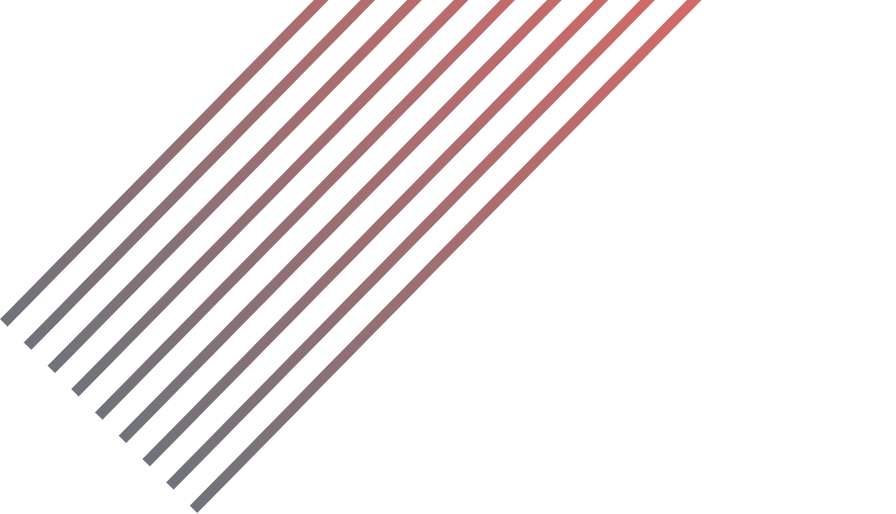
Reproduce this background procedurally as a WebGL 1 fragment shader.

```glsl
precision highp float;
// Nine parallel diagonal bars on white, rising from a slanted row of square
// ends and running off the top. The plane is rotated into bar space, where
// one bar is repeated and tinted from slate to coral along its length.

#define BAR_COUNT 9.0
#define BAR_SPACING 0.0647
#define BAR_WIDTH 0.0204
#define BAR_ANGLE 0.794
#define FIRST_END vec2(0.0075, 0.3719)
#define FADE_LENGTH 1.39
#define SLATE vec3(0.435, 0.452, 0.480)
#define CORAL vec3(0.830, 0.415, 0.405)
#define PAPER vec3(1.0)

uniform vec2 u_resolution;

// Bar space: x runs along the bars, y steps across them to the lower right.
vec2 toBarSpace(vec2 point) {
  vec2 along = vec2(cos(BAR_ANGLE), sin(BAR_ANGLE));
  vec2 across = vec2(along.y, -along.x);
  vec2 offset = point - FIRST_END;
  return vec2(dot(offset, along), dot(offset, across));
}

// Signed distance to the nearest bar, open-ended upwards.
float barDistance(vec2 bar) {
  float index = clamp(floor(bar.y / BAR_SPACING + 0.5), 0.0, BAR_COUNT - 1.0);
  float side = abs(bar.y - index * BAR_SPACING) - 0.5 * BAR_WIDTH;
  return max(side, -bar.x);
}

void main() {
  // One unit is the canvas height.
  float pixel = 1.0 / u_resolution.y;
  vec2 bar = toBarSpace(gl_FragCoord.xy * pixel);

  // Tint along the length, then blend over the paper with a smooth edge.
  vec3 tint = mix(SLATE, CORAL, clamp(bar.x / FADE_LENGTH, 0.0, 1.0));
  float coverage = clamp(0.5 - barDistance(bar) / pixel, 0.0, 1.0);
  gl_FragColor = vec4(mix(PAPER, tint, coverage), 1.0);
}
```
